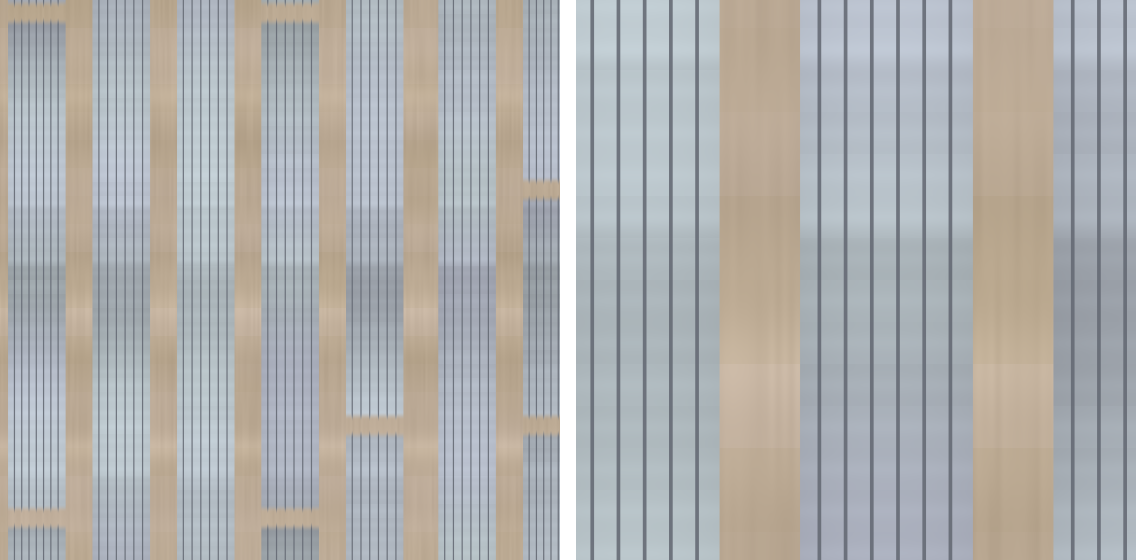
Left, the full canvas; right, a detail of the centre.
Reproduce this texture procedurally as a Shadertoy shader.

```glsl
// Tower facade: seven tall glass strips with thin dark mullions, set between wooden piers.
// Strips repeat on a fixed pitch with one wider pier; some are crossed by soft wooden bars.
// Panel seams, shading below the bars, row tints and wood grain come from value noise.

#define STRIP_PITCH 0.1508
#define STRIP_WIDTH 0.1029
#define FIRST_STRIP 0.0143
#define WIDE_PIER_X 0.76
#define WIDE_PIER_EXTRA 0.0143
#define MULLION_HALF 0.0011
#define BAR_HALF 0.0175
#define BAR_SOFTNESS 0.007
#define GLASS_ROWS 40.0
#define WOOD_ROWS 20.0

const vec3 GLASS_DARK  = vec3(0.57, 0.59, 0.62);
const vec3 GLASS_LIGHT = vec3(0.77, 0.81, 0.85);
const vec3 MULLION     = vec3(0.39, 0.41, 0.45);
const vec3 WOOD_TAN    = vec3(0.71, 0.64, 0.54);
const vec3 WOOD_PINK   = vec3(0.75, 0.68, 0.61);

float hash(vec2 p) {
    return fract(sin(dot(p, vec2(127.1, 311.7))) * 43758.5453);
}

float noise(vec2 p) {
    vec2 i = floor(p), f = fract(p);
    f = f * f * (3.0 - 2.0 * f);
    return mix(mix(hash(i), hash(i + vec2(1, 0)), f.x),
               mix(hash(i + vec2(0, 1)), hash(i + vec2(1, 1)), f.x), f.y);
}

float bump(float x, float center, float width) {
    float d = (x - center) / width;
    return exp(-d * d);
}

// Heights of the wooden bars of a strip, measured down from the top; -9 means none
vec2 barDepths(float strip) {
    if (strip == 0.0 || strip == 3.0) return vec2(0.023, 0.925);
    if (strip == 4.0) return vec2(0.760, -9.0);
    if (strip == 6.0) return vec2(0.339, 0.760);
    return vec2(-9.0);
}

vec3 woodColor(vec2 p, float pier) {
    float row = p.y * WOOD_ROWS;
    float tint = 0.5 * hash(vec2(floor(row), 3.0)) + 0.5 * noise(vec2(pier * 5.0, row * 0.7));
    vec3 color = mix(WOOD_TAN, WOOD_PINK, tint);
    float glow = bump(p.y, 0.17, 0.022) + bump(p.y, 0.55, 0.026) + bump(p.y, 0.80, 0.020);
    float grain = noise(vec2(p.x * 260.0, p.y * 9.0)) - 0.5;
    float shade = noise(vec2(2.0, row)) - 0.5;
    return color + 0.035 * glow + 0.030 * grain + 0.035 * shade;
}

vec3 glassColor(vec2 p, float across, float strip, vec2 bars) {
    // Reflection brightens down each panel and drops at the shared seams
    float light = 0.52 + 0.33 * smoothstep(0.0, 0.25, p.y)
                - 0.20 * smoothstep(0.363, 0.378, p.y)
                - 0.28 * smoothstep(0.462, 0.484, p.y)
                + 0.42 * smoothstep(0.52, 0.78, p.y)
                - 0.20 * smoothstep(0.846, 0.860, p.y);
    light += 0.45 * (noise(vec2(strip * 7.0 + 1.0, p.y * 4.0)) - 0.5);
    light += 0.12 * (1.0 - pow(abs(2.0 * across - 1.0), 2.0)) - 0.06;

    // Faint floor rows
    float row = p.y * GLASS_ROWS;
    light += 0.10 * (hash(vec2(floor(row), strip)) - 0.5);
    light += 0.07 * bump(fract(row), 0.5, 0.2) - 0.03;

    // Shadow fading out below each bar
    for (int i = 0; i < 2; i++) {
        float below = p.y - bars[i];
        light -= 0.50 * step(0.0, below) * exp(-below / 0.075);
    }
    vec3 color = mix(GLASS_DARK, GLASS_LIGHT, clamp(light, -0.1, 1.05));
    float hue = noise(vec2(strip * 3.0 + 11.0, p.y * 6.0)) - 0.5;
    return color + hue * vec3(-0.01, 0.01, -0.03);
}

void mainImage(out vec4 fragColor, in vec2 fragCoord) {
    vec2 p = fragCoord / iResolution.xy;
    p.y = 1.0 - p.y;                       // depth below the top edge
    float pixel = 1.0 / iResolution.x;

    // Strip index and position inside its cell
    float x = p.x - FIRST_STRIP - WIDE_PIER_EXTRA * step(WIDE_PIER_X, p.x);
    float strip = floor(x / STRIP_PITCH);
    float local = x - strip * STRIP_PITCH;
    float across = local / STRIP_WIDTH;
    vec2 bars = barDepths(strip);

    // Glass and mullions; every sixth strip is divided more finely
    vec3 glass = glassColor(p, clamp(across, 0.0, 1.0), strip, bars);
    bool fine = mod(strip, 6.0) == 0.0;
    float count = fine ? 7.0 : 6.0;
    float spacing = fine ? 0.0130 : 0.0156;
    float nearest = clamp(floor((local - 0.0115) / spacing + 0.5), 0.0, count - 1.0);
    float distance = abs(local - 0.0115 - nearest * spacing);
    float mullion = clamp((MULLION_HALF - distance) / pixel + 0.5, 0.0, 1.0);
    mullion *= min(1.0, 2.0 * MULLION_HALF / pixel);
    glass = mix(glass, MULLION, 0.88 * mullion);

    // Soft wooden bars, bitten into by the mullions
    vec3 wood = woodColor(p, strip);
    float gap = min(abs(p.y - bars.x), abs(p.y - bars.y)) + 0.004 * mullion;
    float bar = 1.0 - smoothstep(BAR_HALF - BAR_SOFTNESS, BAR_HALF + BAR_SOFTNESS, gap);
    glass = mix(glass, wood + 0.01, bar);

    // Piers between the strips
    float inside = min(local, STRIP_WIDTH - local);
    float glassMask = clamp(inside / pixel + 0.5, 0.0, 1.0);
    fragColor = vec4(mix(wood, glass, glassMask), 1.0);
}
```
